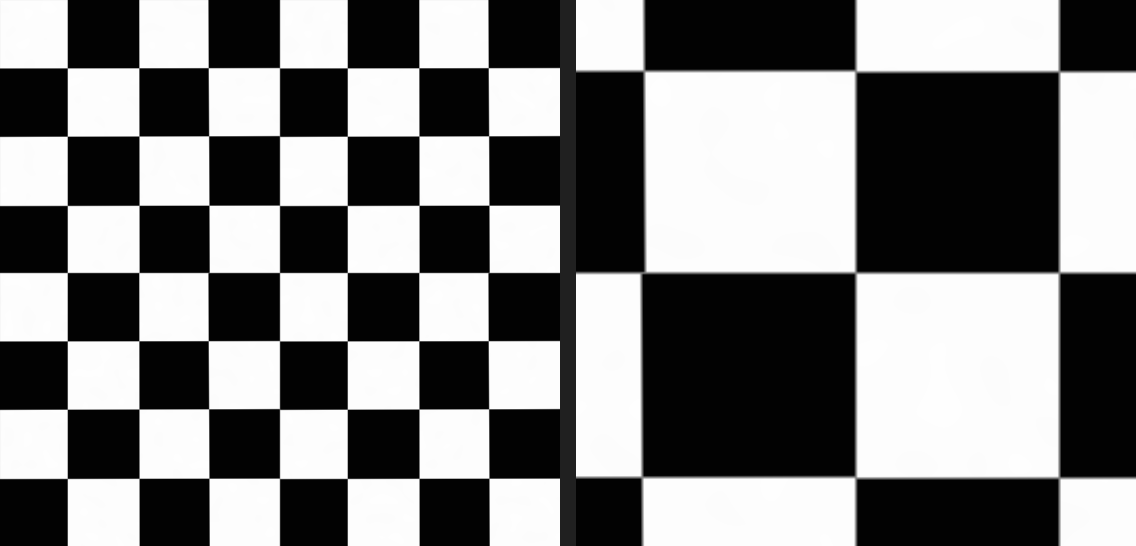
Left, the full canvas; right, a detail of the centre.
Write a WebGL 2 fragment shader that draws this pattern.

```glsl
#version 300 es
precision highp float;
// Black and white checkerboard, eight by eight, with slightly uneven hand-ruled edges.

#define CELLS 8
#define INK vec3(0.008)
#define PAPER vec3(0.992)
#define EDGE_SOFT 0.0012
#define MOTTLE 0.006
#define RIM_SHADE 0.03
#define RIM_WIDTH 0.003
// Shift and tilt of the ruled edges, repeating every four cells
#define COLUMN_SHIFT vec4(0.0, -0.0039, -0.0010, -0.0016)
#define COLUMN_TILT vec4(0.0, 0.0, -0.0008, -0.0024)
#define ROW_SHIFT vec4(0.0, -0.0020, 0.0, 0.0)
#define ROW_TILT vec4(0.0, 0.0008, 0.0016, 0.0008)

uniform vec2 u_resolution;
out vec4 fragColor;

// Random unit gradient for a lattice point
vec2 gradientAt(vec2 p) {
    float h = fract(sin(dot(p, vec2(127.1, 311.7))) * 43758.5);
    return vec2(cos(6.2832 * h), sin(6.2832 * h));
}

float gradientNoise(vec2 p) {
    vec2 i = floor(p), f = fract(p);
    vec2 w = f * f * f * (f * (f * 6.0 - 15.0) + 10.0);
    vec2 e = vec2(1.0, 0.0);
    float a = dot(gradientAt(i), f);
    float b = dot(gradientAt(i + e.xy), f - e.xy);
    float c = dot(gradientAt(i + e.yx), f - e.yx);
    float d = dot(gradientAt(i + e.xx), f - e.xx);
    return mix(mix(a, b, w.x), mix(c, d, w.x), w.y);
}

// Alternating -1 / +1 bands along t; the edges lean with the cross coordinate
float bands(float t, float across, vec4 shift, vec4 tilt, float soft) {
    float lean = fract(across * 2.0) - 0.5;
    float side = 1.0;
    for (int i = 1; i < CELLS; i++) {
        int k = i % 4;
        float edge = float(i) / float(CELLS) + shift[k] + tilt[k] * lean;
        side *= clamp((t - edge) / soft, -1.0, 1.0);
    }
    return side;
}

void main() {
    vec2 uv = gl_FragCoord.xy / u_resolution;
    vec2 soft = max(vec2(EDGE_SOFT), 0.7 / u_resolution);

    // Checker from the product of columns and rows
    float columns = bands(uv.x, uv.y, COLUMN_SHIFT, COLUMN_TILT, soft.x);
    float rows = bands(uv.y, uv.x, ROW_SHIFT, ROW_TILT, soft.y);
    float white = 0.5 - 0.5 * columns * rows;

    // Faint mottling and a soft shade along the left and top rims
    float rim = 1.0 - smoothstep(0.0, RIM_WIDTH, min(uv.x, 1.0 - uv.y));
    vec3 paper = PAPER + MOTTLE * gradientNoise(uv * 30.0) - RIM_SHADE * rim;

    fragColor = vec4(mix(INK, paper, white), 1.0);
}
```
